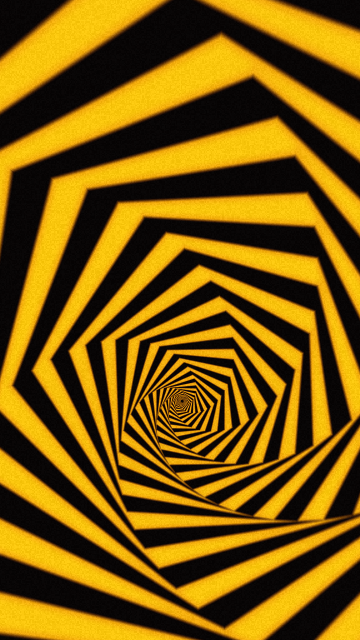
Give the GLSL for this background, as a Shadertoy shader.

```glsl
float hash(vec2 cell) {
    vec3 h = fract(vec3(cell.xyx) * 0.1031);
    h += dot(h, h.yzx + 33.33);
    return fract((h.x + h.y) * h.z);
}

mat2 rotation(float angle) {
    float c = cos(angle), s = sin(angle);
    return mat2(c, s, -s, c);
}

// Signed distance to the edge lines of a regular hexagon
float hexagon(vec2 p, float inradius) {
    vec2 a = abs(p);
    return max(a.x, dot(a, vec2(0.5, 0.8660254))) - inradius;
}

void mainImage(out vec4 fragColor, in vec2 fragCoord) {
    vec2 canvas = (fragCoord - 0.5 * iResolution.xy) / iResolution.y;
    vec2 p = canvas - vec2(0.004, -0.1276);
    float radius = length(p);
    float blur = 0.6 / iResolution.y + 0.0095 * radius;

    // Each hexagon is the previous one shrunk and turned about the spiral eye
    const float shrink = 0.9005;
    const float turn = 0.1082;
    float scale = pow(shrink, -20.0);
    vec2 q = rotation(-20.0 * turn) * p / scale;
    mat2 stepBack = rotation(turn) / shrink;
    mat2 tilt = rotation(-0.574);

    // Paint from the outside in, alternating gold and black
    float band = 0.0, core = 0.0;
    for (int i = 0; i < 66; i++) {
        float d = hexagon(tilt * (q - vec2(0.0599, 0.0632)), 0.256) * scale;
        float fill = i % 2 == 0 ? 1.0 : 0.0;
        band = mix(band, fill, 1.0 - smoothstep(-blur, blur, d));
        core = mix(core, fill, 1.0 - smoothstep(-4.5 * blur, 4.5 * blur, d));
        q = stepBack * q;
        scale *= shrink;
    }

    // Amber rims around brighter yellow cores
    vec3 black = vec3(0.03, 0.02, 0.02);
    vec3 amber = vec3(0.95, 0.66, 0.05);
    vec3 yellow = vec3(0.98, 0.78, 0.05);
    float warmth = smoothstep(0.55, 1.0, core) * smoothstep(-0.1, 0.3, radius);
    vec3 gold = mix(amber, yellow, warmth);
    vec3 color = mix(black, gold, vec3(band, pow(band, 1.25), band));

    // Fine film grain
    float grain = hash(floor(canvas * 512.0) + 600.0) - 0.5;
    color += grain * mix(0.02, 0.06, band);
    fragColor = vec4(clamp(color, 0.0, 1.0), 1.0);
}
```
